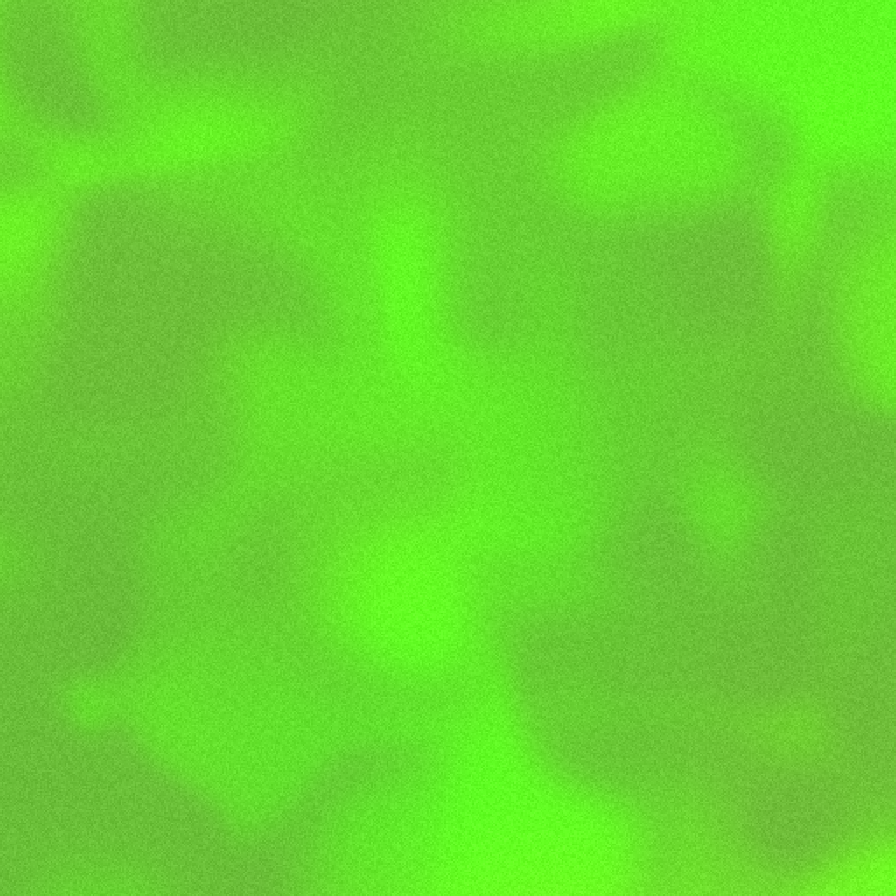
Write a WebGL 2 fragment shader that draws this texture.

```glsl
#version 300 es
precision highp float;

// Soft, cloudy patches of vivid and muted green under a fine grain.
// Two octaves of warped value noise set the brightness, a slower noise
// drifts the hue, and a per-cell hash adds the grain.

uniform vec2 u_resolution;
out vec4 fragColor;

float hash(vec2 p) {
    return fract(sin(dot(p, vec2(12.9898, 78.233))) * 43758.5453);
}

// Smoothly interpolated lattice noise in 0..1
float valueNoise(vec2 p) {
    vec2 cell = floor(p);
    vec2 f = fract(p);
    f = f * f * f * (f * (f * 6.0 - 15.0) + 10.0);
    float low = mix(hash(cell), hash(cell + vec2(1.0, 0.0)), f.x);
    float high = mix(hash(cell + vec2(0.0, 1.0)), hash(cell + vec2(1.0, 1.0)), f.x);
    return mix(low, high, f.y);
}

// Broad patches with smaller lobes, each octave turned off-axis
float patches(vec2 p) {
    mat2 turn = mat2(0.8, 0.6, -0.6, 0.8);
    p = turn * p;
    return 0.6 * valueNoise(p * 4.6 + 11.3)
         + 0.4 * valueNoise(turn * p * 8.2 + 27.6);
}

void main() {
    vec2 uv = gl_FragCoord.xy / min(u_resolution.x, u_resolution.y);

    // Bend the domain so the patches get rounded, irregular outlines
    vec2 warp = vec2(valueNoise(uv * 6.5 + 3.7), valueNoise(uv * 6.5 + 41.2)) - 0.5;
    float glow = smoothstep(0.17, 0.89, patches(uv + 0.14 * warp));

    // Muted to vivid green, with a slight drift towards yellow or blue
    vec3 color = mix(vec3(0.425, 0.74, 0.222), vec3(0.405, 1.0, 0.13), glow);
    float drift = valueNoise(uv * 4.0 + 63.4) - 0.5;
    color.r += 0.08 * drift * (0.3 + glow);

    // Fine grain
    vec2 grainCell = floor(uv * 512.0);
    float grain = hash(grainCell) + hash(grainCell.yx + 71.9) - 1.0;
    color += 0.05 * grain;

    fragColor = vec4(clamp(color, 0.0, 1.0), 1.0);
}
```
